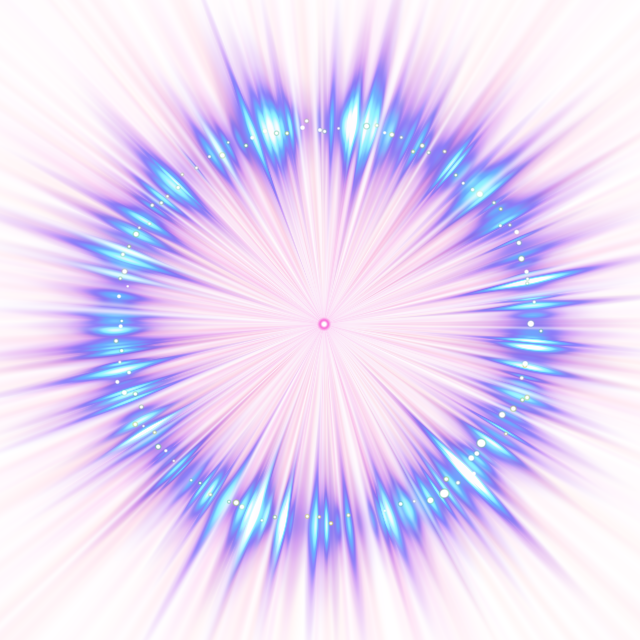
A WebGL 1 fragment shader for this background:

```glsl
precision highp float;
// A radiant ring of spindle-shaped flares around a small pink spark, on white.
// Jittered cellular rays in angle set the strength and reach of each flare;
// their energy runs through a colour ramp, with pink streaks and beads on top.

uniform vec2 u_resolution;

const float TAU = 6.28318;
const vec2 CENTER = vec2(0.0065, -0.0065);
const vec2 STRETCH = vec2(1.025, 0.985);    // slight ellipse
const float RING_RADIUS = 0.318;
const float BEAD_COUNT = 120.0;
const float STREAK_AMOUNT = 0.42;
const float SHINE_AMOUNT = 0.75;

// Directions, in turns, where the flares gather or thin out.
const vec4 CLUSTERS_A = vec4(0.292, 0.228, 0.82, 0.865);
const vec4 CLUSTERS_B = vec4(0.125, 0.985, 0.495, 0.70);
const vec4 GAPS = vec4(0.36, 0.263, 0.075, 0.778);

const vec3 WHITE = vec3(1.0);
const vec3 PALE_LILAC = vec3(0.93, 0.86, 0.985);
const vec3 ORCHID = vec3(0.82, 0.68, 0.985);
const vec3 PERIWINKLE = vec3(0.55, 0.52, 0.99);
const vec3 AZURE = vec3(0.42, 0.68, 1.0);
const vec3 CYAN = vec3(0.56, 0.96, 1.0);
const vec3 PINK = vec3(0.99, 0.79, 0.95);
const vec3 PEACH = vec3(1.0, 0.90, 0.90);
const vec3 BLUSH = vec3(0.99, 0.955, 0.985);
const vec3 MAGENTA = vec3(0.97, 0.36, 0.82);
const vec3 GREEN = vec3(0.35, 0.75, 0.62);
const vec3 GOLD = vec3(0.95, 0.88, 0.35);

float hash(float n) {
  return fract(sin(n * 127.1 + 3.7) * 43758.5);
}

// Cellular rays: one jittered bump of random height and width per sector.
float rays(float turn, float count, float seed) {
  float x = turn * count;
  float cell = floor(x);
  float peak = 0.0;
  for (int k = -1; k <= 1; k++) {
    float id = mod(cell + float(k), count) + seed;
    float offset = fract(x) - float(k) - hash(id);
    float width = mix(0.35, 1.0, hash(id + 31.3));
    float bump = max(0.0, 1.0 - abs(offset) / width);
    peak = max(peak, hash(id + 57.9) * bump * bump * (3.0 - 2.0 * bump));
  }
  return peak;
}

// Sum of four soft angular lobes.
float lobes(float turn, vec4 directions, float width) {
  vec4 delta = (fract(turn - directions + 0.5) - 0.5) / width;
  return dot(exp(-delta * delta), vec4(1.0));
}

vec3 energyRamp(float e) {
  vec3 c = mix(WHITE, PALE_LILAC, smoothstep(0.05, 0.28, e));
  c = mix(c, ORCHID, smoothstep(0.24, 0.44, e));
  c = mix(c, PERIWINKLE, smoothstep(0.38, 0.56, e));
  c = mix(c, AZURE, smoothstep(0.55, 0.70, e));
  c = mix(c, CYAN, smoothstep(0.68, 0.82, e));
  return mix(c, WHITE, smoothstep(0.80, 0.95, e));
}

// White beads with coloured rims, scattered in sectors along the ring.
vec3 addBeads(vec3 color, float turn, float r) {
  float x = turn * BEAD_COUNT;
  float arc = TAU * RING_RADIUS / BEAD_COUNT;
  for (int k = -1; k <= 1; k++) {
    float id = mod(floor(x) + float(k), BEAD_COUNT) + 400.0;
    float along = (fract(x) - float(k) - hash(id)) * arc;
    float across = r - RING_RADIUS - (hash(id + 11.0) - 0.5) * 0.026;
    float size = mix(0.0015, 0.0065, hash(id + 23.0) * hash(id + 29.0));
    float d = length(vec2(along, across)) - size;
    float present = step(hash(id + 37.0), 0.75);
    vec3 rim = mix(GREEN, GOLD, hash(id + 41.0));
    float rimAmount = 0.8 * hash(id + 43.0) * (1.0 - smoothstep(0.0, 0.003, abs(d)));
    color = mix(color, rim, present * rimAmount);
    color = mix(color, WHITE, present * (1.0 - smoothstep(-0.0015, 0.0015, d)));
  }
  return color;
}

void main() {
  vec2 p = (gl_FragCoord.xy - 0.5 * u_resolution) / min(u_resolution.x, u_resolution.y);
  p -= CENTER;
  float core = length(p);
  p /= STRETCH;
  float r = length(p);
  float turn = fract(atan(p.y, p.x) / TAU);

  // Flares: strength and reach vary with direction, fading away from the ring.
  float broad = rays(turn, 72.0, 0.0);
  float narrow = rays(turn, 180.0, 100.0);
  float strength = 0.44 + 0.38 * broad + 0.36 * narrow;
  strength += 0.14 * lobes(turn, CLUSTERS_A, 0.018) + 0.11 * lobes(turn, CLUSTERS_B, 0.016);
  strength -= 0.12 * lobes(turn, GAPS, 0.014);
  float reach = 0.042 + 0.075 * rays(turn, 110.0, 250.0) + 0.035 * broad;
  float away = sqrt((r - RING_RADIUS) * (r - RING_RADIUS) + 0.0002) - 0.014;
  float energy = strength * exp(-pow(max(away, 0.0) / reach, 1.2));
  vec3 color = energyRamp(energy);
  float calm = 1.0 - smoothstep(0.45, 0.75, energy);

  // Blush inside the ring and fine pink and peach streaks through it.
  color *= mix(BLUSH, WHITE, smoothstep(0.18, 0.40, r));
  float fade = 1.0 - smoothstep(0.32, 0.62, r);
  float fine = smoothstep(0.01, 0.12, r);
  float streak = rays(turn, 60.0, 600.0) + fine * rays(turn, 190.0, 700.0);
  color *= mix(WHITE, PINK, STREAK_AMOUNT * (0.2 + 0.8 * fade) * calm * streak);
  float thread = rays(turn, 130.0, 900.0);
  color *= mix(WHITE, PEACH, (0.3 + 0.4 * fade) * fine * calm * thread);

  // Thin pale rays cut through the violet halo.
  float shine = rays(turn, 150.0, 1200.0);
  color = mix(color, WHITE, SHINE_AMOUNT * fine * shine * shine);

  color = addBeads(color, turn, r);

  // Central spark: pink halo, magenta rim and white heart.
  color = mix(color, PINK, 0.75 * exp(-core / 0.022));
  color = mix(color, MAGENTA, 0.9 * (1.0 - smoothstep(0.005, 0.012, core)));
  color = mix(color, WHITE, 1.0 - smoothstep(0.002, 0.007, core));
  gl_FragColor = vec4(color, 1.0);
}
```
